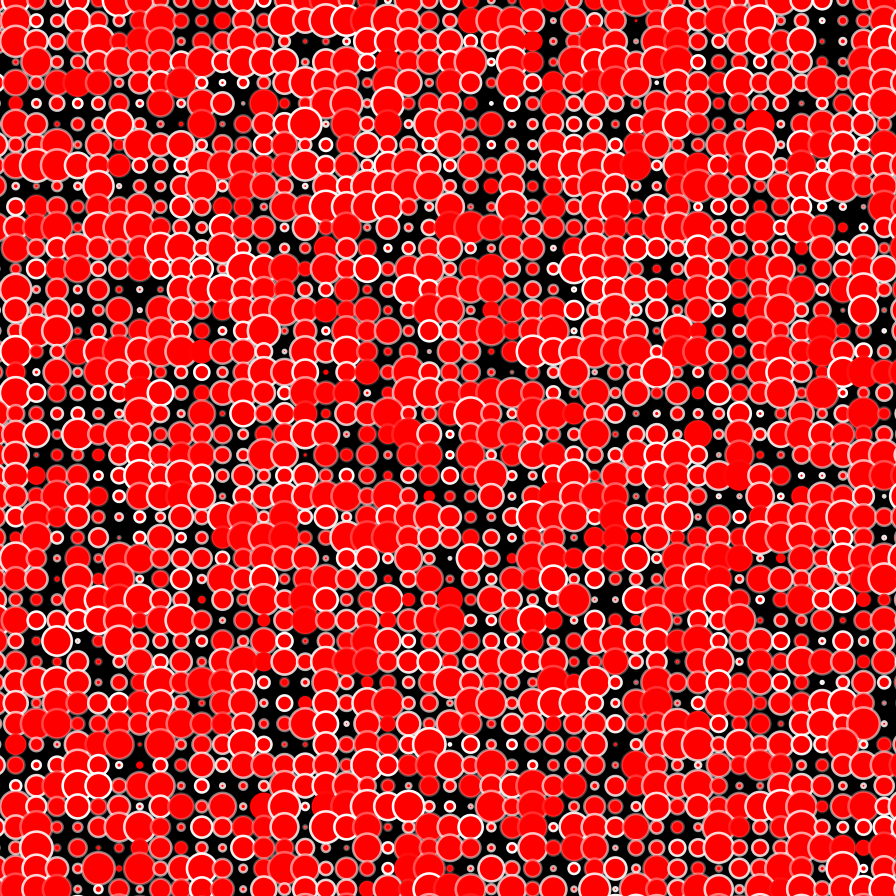
Give the GLSL for this pattern, as a WebGL 1 fragment shader.

```glsl
precision highp float;
// Grid of overlapping red discs on black, random in size, with white rims of random opacity.

uniform vec2 u_resolution;

const float GRID_COUNT = 43.33;             // cells along the canvas height
const vec2  GRID_OFFSET = vec2(0.76, 0.0);  // first centre from the top left, in cells
const float RADIUS_MIN = 0.05;              // radii and widths in cells
const float RADIUS_MAX = 0.79;
const float RADIUS_BIAS = 0.73;             // below 1 favours large discs
const float RIM_WIDTH = 0.125;
const float RIM_BIAS = 0.65;                // below 1 favours opaque rims
const float EDGE_PIXELS = 0.65;             // half width of the smoothed edge

const vec3 BACKGROUND = vec3(0.0);
const vec3 DISC_COLOR = vec3(1.0, 0.0, 0.0);
const vec3 RIM_COLOR = vec3(1.0);

// Two independent random values per cell.
vec2 hash22(vec2 cell) {
  vec3 p = fract(vec3(cell.xyx) * vec3(0.1031, 0.1030, 0.0973));
  p += dot(p, p.yzx + 33.33);
  return fract((p.xx + p.yz) * p.zy);
}

// Antialiased coverage of the region where the signed distance is negative.
float coverage(float dist, float edge) {
  return 1.0 - smoothstep(-edge, edge, dist);
}

// Paints one disc and its translucent rim over the colour below.
vec3 paintDisc(vec3 below, vec2 point, vec2 cell, float edge) {
  vec2 random = hash22(cell + 17.0);
  float radius = mix(RADIUS_MIN, RADIUS_MAX, pow(random.x, RADIUS_BIAS));
  float opacity = pow(random.y, RIM_BIAS);
  float dist = length(point - cell) - radius;
  vec3 color = mix(below, DISC_COLOR, coverage(dist, edge));
  float rim = coverage(abs(dist) - 0.5 * RIM_WIDTH, edge);
  return mix(color, RIM_COLOR, rim * opacity);
}

void main() {
  // Grid space runs downward from the top left.
  vec2 canvas = gl_FragCoord.xy / u_resolution.y;
  vec2 point = vec2(canvas.x, 1.0 - canvas.y) * GRID_COUNT - GRID_OFFSET;
  vec2 nearest = floor(point + 0.5);
  float edge = EDGE_PIXELS * GRID_COUNT / u_resolution.y;

  // Later rows and columns cover earlier ones.
  vec3 color = BACKGROUND;
  for (int row = -1; row <= 1; row++) {
    for (int column = -1; column <= 1; column++) {
      vec2 cell = nearest + vec2(float(column), float(row));
      color = paintDisc(color, point, cell, edge);
    }
  }
  gl_FragColor = vec4(color, 1.0);
}
```
